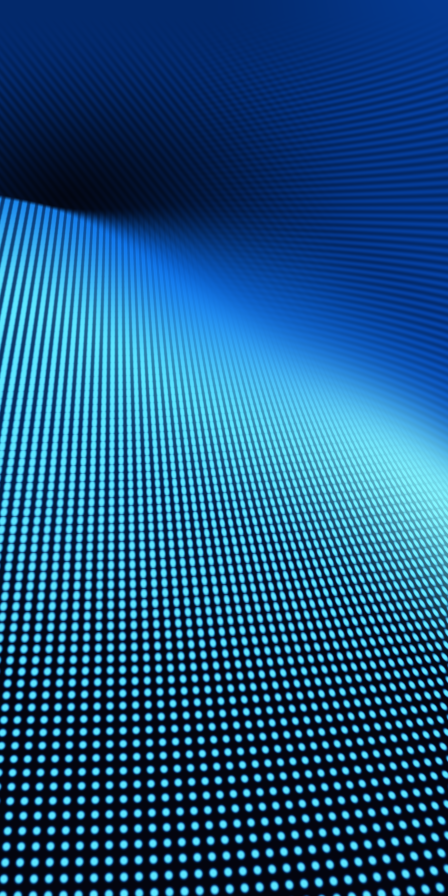
This background is drawn by a Shadertoy shader. Its source:

```glsl
// A glowing halftone wave: a perspective grid of cyan dots rises to a soft ridge.
// The grid is a smooth warp of the plane; the ridge is a curve whose edge softens
// to the right, with a dark hollow and a fine woven ripple above it.

#define COLUMNS 29.5
#define ROW_DENSITY 26.0
#define ROW_SQUEEZE 0.80
#define WEAVE_DENSITY 64.0
#define WEAVE_STRENGTH 0.20
#define RIDGE_SOFTNESS 0.46

const float TAU = 6.2831853;
const vec3 INK   = vec3(0.01, 0.02, 0.06);
const vec3 NAVY  = vec3(0.01, 0.16, 0.42);
const vec3 GAP   = vec3(0.01, 0.18, 0.42);
const vec3 ROYAL = vec3(0.02, 0.24, 0.60);
const vec3 AZURE = vec3(0.04, 0.43, 0.92);
const vec3 TEAL  = vec3(0.11, 0.56, 0.82);
const vec3 CYAN  = vec3(0.37, 0.91, 1.00);
const vec3 ICE   = vec3(0.55, 0.98, 1.00);

// Height of the ridge line across the canvas
float ridgeHeight(float x) {
    return 1.56 - 0.17 * x - 0.34 * x * x;
}

// Plane to grid: columns converge upward and fan to the right, rows crowd uphill
vec2 waveGrid(vec2 p) {
    float squeeze = 0.30 * p.y + (0.12 + 0.40 * p.x) * p.y * p.y;
    float offset = p.x - 0.26;
    float fan = max(offset, 0.0);
    float column = (offset * exp(squeeze) + 0.25 * fan * fan * p.y) * COLUMNS;
    float slope = p.y - 0.06 * p.x * p.x;
    float row = exp(ROW_SQUEEZE * slope) / ROW_SQUEEZE * ROW_DENSITY;
    return vec2(column, row);
}

// Dark hollow, blue rim at the right and a fine woven ripple
vec3 upperSlope(vec2 p) {
    float hollow = length((p - vec2(0.15, 1.56)) * vec2(1.0, 1.9));
    vec3 color = mix(INK, NAVY, smoothstep(-0.12, 0.72, hollow));
    float rim = smoothstep(0.45, 1.05, p.x) * (0.55 + 1.1 * abs(p.y - 1.6));
    color = mix(color, ROYAL, clamp(rim, 0.0, 1.0) * 0.85);

    // Falling threads at the left turn into a fan of arcs at the right
    float tilt = 0.3 - 0.9 * (p.y - 1.2);
    vec2 phase = TAU * WEAVE_DENSITY * vec2(0.75 * p.x + 0.6 * p.y, p.y + tilt * (p.x - 0.8));
    vec2 fade = 1.0 - smoothstep(1.8, 3.0, fwidth(phase));
    float turn = smoothstep(0.35, 0.8, p.x);
    float weave = dot(sin(phase) * fade, vec2(1.0 - turn, turn));
    float calmTop = 1.0 - smoothstep(1.75, 1.98, p.y);
    return color * (1.0 + WEAVE_STRENGTH * weave * calmTop);
}

// Lit face of the wave, with dots that merge into lines and then into light
vec3 litSlope(vec2 p, float depth) {
    float start = mix(-0.10, 0.0, smoothstep(0.0, 0.4, p.x));
    float reach = mix(0.24, 0.36, smoothstep(0.0, 0.5, p.x));
    float advance = 0.08 * smoothstep(0.6, 1.0, p.x);
    vec3 light = mix(AZURE, CYAN, smoothstep(start, reach, depth + advance));
    float band = p.y - 0.87 + 0.50 * (p.x - 1.0);
    float glow = exp(-band * band * 28.0) * smoothstep(0.35, 1.0, p.x);
    light = mix(light, ICE, 0.9 * glow);

    // Round dots below stretch into continuous threads uphill
    vec2 grid = waveGrid(p);
    vec2 footprint = fwidth(grid);
    vec2 cell = fract(grid) - 0.5;
    cell.y *= 1.0 - 0.40 * smoothstep(0.25, 0.80, p.y) - 0.42 * smoothstep(0.75, 1.30, p.y);
    float radius = length(cell);
    float rise = smoothstep(0.0, 1.1, p.y);
    float core = 1.0 - smoothstep(0.10, mix(0.35, 0.44, rise), radius);
    float halo = exp(-radius * radius * mix(11.0, 8.0, rise));

    // Unresolved cells settle to their mean brightness
    float blur = smoothstep(0.45, 0.8, max(footprint.x, footprint.y));
    core = mix(core, 0.5, blur);
    halo = mix(halo, 0.6, blur);

    // Gaps turn from black to blue uphill, then fill with light
    vec3 gap = mix(INK, GAP, 0.75 * smoothstep(0.50, 1.15, p.y));
    vec3 dots = mix(gap, GAP, smoothstep(0.10, 0.50, halo));
    dots = mix(dots, TEAL, smoothstep(0.35, 0.85, halo));
    dots = mix(dots, light, core);
    float merge = 1.0 - smoothstep(0.04, 0.58, depth);
    merge *= mix(0.20, 1.0, smoothstep(0.0, 0.5, p.x));
    return mix(dots, light, merge);
}

void mainImage(out vec4 fragColor, in vec2 fragCoord) {
    // Width spans 0..1 and height 0..2
    vec2 p = fragCoord / iResolution.xy * vec2(1.0, 2.0);
    float depth = ridgeHeight(p.x) - p.y;

    // Crisp crest at the left, broad glow at the right
    float softness = 0.012 + RIDGE_SOFTNESS * smoothstep(0.10, 0.75, p.x);
    float lit = smoothstep(-0.55 * softness, 0.42 * softness, depth);

    vec3 color = mix(upperSlope(p), litSlope(p, depth), lit);
    fragColor = vec4(clamp(color, 0.0, 1.0), 1.0);
}
```
